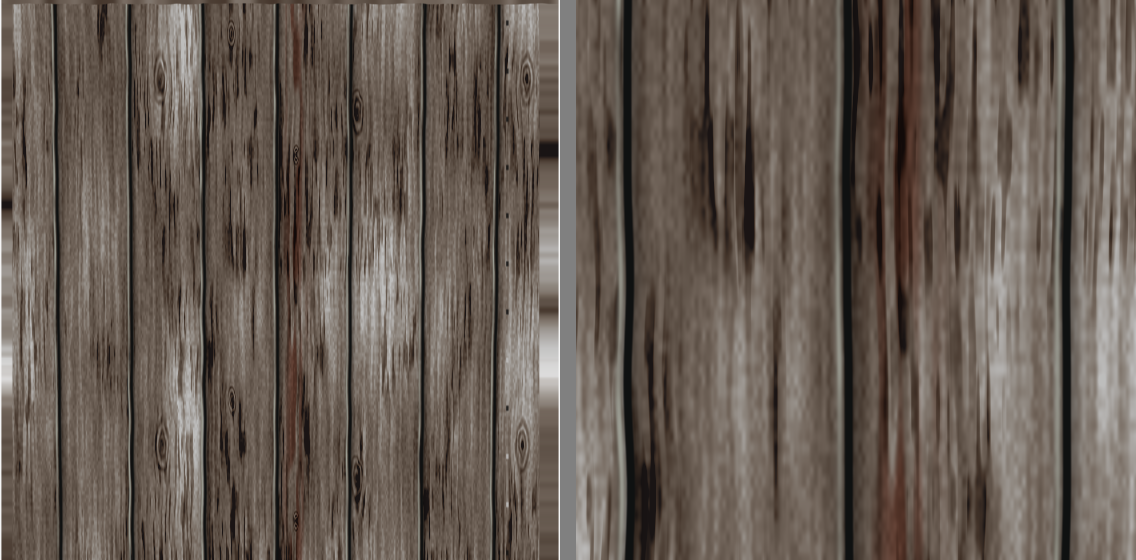
Left: the whole. Right: its middle third, enlarged.
Reproduce this texture procedurally as a WebGL 2 fragment shader.

```glsl
#version 300 es
precision highp float;
uniform vec2 u_resolution;
out vec4 fragColor;

// Per board: bright patch as (place across, height, strength)
const vec3 PATCH[8] = vec3[8](
  vec3(0.50, 0.42, 0.40), vec3(0.45, 0.55, 0.17), vec3(0.82, 0.25, 0.48), vec3(0.60, 0.48, 0.08),
  vec3(0.72, 0.50, 0.30), vec3(0.38, 0.48, 0.46), vec3(0.35, 0.48, 0.22), vec3(0.40, 0.38, 0.40));
// Per board: knot as (place across, height, radius), radius 0 for none
const vec3 KNOT[8] = vec3[8](
  vec3(0.0), vec3(0.0), vec3(0.41, 0.205, 0.0125), vec3(0.38, 0.285, 0.007),
  vec3(0.26, 0.07, 0.005), vec3(0.09, 0.145, 0.011), vec3(0.0), vec3(0.39, 0.205, 0.0125));

float hash(vec2 p) {
  return fract(sin(dot(p, vec2(127.1, 311.7))) * 43758.5);
}

float noise(vec2 p) {
  vec2 i = floor(p), f = fract(p);
  f = f * f * (3.0 - 2.0 * f);
  return mix(mix(hash(i), hash(i + vec2(1, 0)), f.x),
             mix(hash(i + vec2(0, 1)), hash(i + vec2(1, 1)), f.x), f.y);
}

// Offset from the nearest vertical repeat
float wrapY(float d) {
  return mod(d + 0.327, 0.654) - 0.327;
}

float bump(float d, float width) {
  return exp(-d * d / (width * width));
}

vec3 woodRamp(float t) {
  t = clamp(t, 0.0, 1.08) * 5.0;
  vec3 c = mix(vec3(0.10, 0.08, 0.08), vec3(0.26, 0.20, 0.16), clamp(t, 0.0, 1.0));
  c = mix(c, vec3(0.36, 0.31, 0.27), clamp(t - 1.0, 0.0, 1.0));
  c = mix(c, vec3(0.45, 0.40, 0.36), clamp(t - 2.0, 0.0, 1.0));
  c = mix(c, vec3(0.56, 0.53, 0.50), clamp(t - 3.0, 0.0, 1.0));
  return mix(c, vec3(0.69, 0.68, 0.67), max(t - 4.0, 0.0));
}

vec3 boards(vec2 uv, float px) {
  const float WIDTH = 0.1304;
  // Boards narrow slightly downwards, and their seams wobble
  float x = 0.5 + (uv.x - 0.5) / (1.0 + 0.026 * (uv.y - 0.5));
  x += 0.0022 * (noise(vec2(floor(x / WIDTH + 0.7) * 7.0, uv.y * 16.0)) - 0.5);
  float cell = (x - 0.104) / WIDTH + 1.0;
  int id = int(clamp(floor(cell), 0.0, 7.0));
  float across = fract(cell);
  float seed = float(id) * 17.0;

  // Grain bends around the knot
  vec3 k = KNOT[id];
  float radius = max(k.z, 0.001);
  vec2 rel = vec2((across - k.x) * WIDTH, wrapY(uv.y - k.y));
  float ringDist = length(rel / vec2(radius, radius * 3.7));
  float hasKnot = step(0.001, k.z);
  float gx = x - hasKnot * rel.x * 0.65 * exp(-ringDist * ringDist * 0.35);
  gx += 0.0012 * (noise(vec2(x * 25.0 + seed, uv.y * 7.0)) - 0.5);

  // Bleached patches, board shading and fibres
  vec3 p = PATCH[id];
  float glow = bump(across - p.x, 0.48) * bump(wrapY(uv.y - p.y), 0.20);
  float tone = 0.49 + p.z * glow + 0.20 * (noise(vec2(x * 18.0 + seed, uv.y * 5.0)) - 0.5);
  tone -= 0.10 * smoothstep(0.3, 0.5, abs(across - 0.5));
  tone += 0.32 * (noise(vec2(gx * 310.0 + seed, uv.y * 9.0)) - 0.5);
  tone += 0.18 * (noise(vec2(gx * 110.0 + seed, uv.y * 4.0)) - 0.5);
  tone += 0.18 * (noise(uv * vec2(420.0, 150.0)) - 0.5);

  // Thin dark cracks gather in zones and beneath knots
  float below = hasKnot * bump(rel.x, 0.045) * bump(rel.y + 0.1, 0.12);
  float zone = smoothstep(0.40, 0.80, noise(vec2(x * 42.0 + seed, uv.y * 5.0)) + 0.35 * below + 0.12 * glow);
  float crack = smoothstep(0.55, 0.85, noise(vec2(gx * 330.0 + seed, uv.y * 19.0)));
  float split = smoothstep(0.62, 0.85, noise(vec2(gx * 230.0 + seed + 9.0, uv.y * 11.0)));
  tone -= zone * (0.42 * crack + 0.28 * split);

  // Knot rings around a dark heart, uneven like the grain
  float ringPhase = ringDist * 13.0 + 3.5 * noise(rel * vec2(160.0, 60.0) + seed);
  float knotMask = hasKnot * (1.0 - smoothstep(0.7, 1.4, ringDist));
  tone -= knotMask * (0.45 * (0.5 + 0.5 * sin(ringPhase)) - 0.05);
  tone -= 0.5 * hasKnot * (1.0 - smoothstep(0.15, 0.4, ringDist));
  vec3 color = woodRamp(tone);

  // Rust stain along the left of one board
  float rust = id == 4 ? bump(across - 0.24, 0.15) : 0.0;
  rust *= smoothstep(0.35, 0.75, noise(vec2(gx * 190.0, uv.y * 9.0)));
  color = mix(color, color * vec3(0.72, 0.50, 0.43), rust);

  // Pecked nail line on the last board, some pecks chipped white
  float row = uv.y / 0.086 + 0.35;
  float peck = abs(fract(row) - 0.5) * 0.086;
  float pit = (1.0 - smoothstep(0.001, 0.0032, abs(uv.x - 0.906))) * (1.0 - smoothstep(0.002, 0.007, peck));
  color = mix(color, vec3(mix(0.07, 0.75, step(0.75, hash(vec2(floor(row), 4.0))))), pit * 0.85);

  // Dark seam with a pale worn edge on its left
  float seam = (across - step(0.5, across)) * WIDTH;
  float pale = bump(seam + 0.0055, 0.0018) * (0.3 + 0.7 * noise(vec2(seed, uv.y * 22.0)));
  color *= 1.0 - 0.3 * bump(seam, 0.007);
  color = mix(color, vec3(0.62, 0.63, 0.59), pale);
  float gap = 1.0 - smoothstep(0.0022 - px, 0.0026 + px, abs(seam));
  return mix(color, vec3(0.06, 0.065, 0.065), gap);
}

// Sideways smears at the left and right borders
vec3 smear(vec2 uv) {
  float side = step(0.5, uv.x);
  float tone = 0.25 + 0.4 * noise(vec2(side * 9.0, uv.y * 11.0)) + 0.2 * noise(vec2(side * 5.0, uv.y * 90.0));
  tone += 0.6 * bump(uv.y - 0.34, 0.07) + 0.25 * bump(uv.y - 0.54, 0.06);
  tone -= 0.45 * bump(uv.y - mix(0.635, 0.73, side), 0.018) + 0.5 * side * bump(uv.y - 0.45, 0.02);
  return woodRamp(tone) + 0.12 * bump(uv.y - 0.33, 0.04);
}

void main() {
  vec2 uv = gl_FragCoord.xy / u_resolution;
  float px = 1.0 / u_resolution.x;
  vec3 color = boards(uv, px);
  float border = 1.0 - smoothstep(0.022 - px, 0.022 + px, uv.x);
  border = max(border, smoothstep(0.963 - px, 0.963 + px, uv.x));
  color = mix(color, smear(uv), border);
  // Broken top lip and thin white side margins
  float lip = smoothstep(0.993 - px, 0.993 + px, uv.y + 0.003 * (noise(vec2(uv.x * 60.0, 3.0)) - 0.5));
  color = mix(color, woodRamp(0.2 + 0.5 * noise(vec2(uv.x * 45.0, 8.0))), lip);
  float margin = smoothstep(0.4975 - px, 0.4975 + px, abs(uv.x - 0.5));
  fragColor = vec4(mix(color, vec3(0.96), margin), 1.0);
}
```
